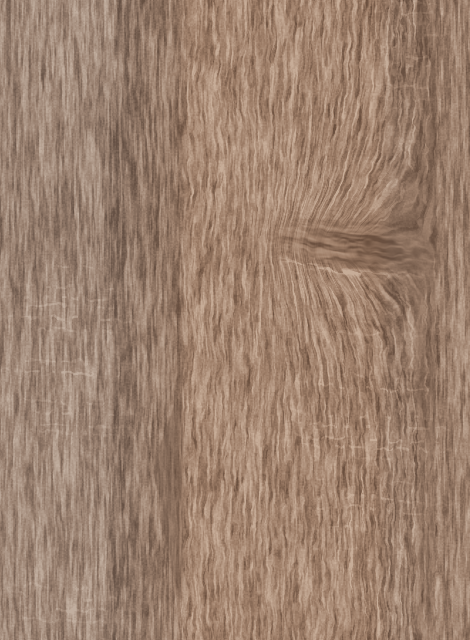
Give the GLSL for this texture, as a Shadertoy shader.

```glsl
// Weathered oak planks: fine upright grain that bends around a knot on the right.
// Staggered strand noise gives crisp fibres and pores; masks add plank tones, dark
// heartwood and pale broken saw marks. Lengths are in canvas heights.

const vec3 DARK_WOOD  = vec3(0.41, 0.315, 0.255);
const vec3 MID_WOOD   = vec3(0.612, 0.497, 0.418);
const vec3 PALE_WOOD  = vec3(0.77, 0.678, 0.605);
const vec3 GREY_CAST  = vec3(-0.012, 0.005, 0.018);
const vec3 WARM_CAST  = vec3(0.010, -0.001, -0.009);
const vec2 KNOT       = vec2(0.555, 0.615);
const float SEAM_LEFT = 0.182;
const float SEAM_MID  = 0.286;
const float SEAM_RIGHT = 0.685;

float hash(vec2 p) {
    vec3 q = fract(p.xyx * 0.1031);
    q += dot(q, q.yzx + 33.33);
    return fract((q.x + q.y) * q.z);
}

// Value noise, centred on zero
float noise(vec2 p) {
    vec2 i = floor(p), f = fract(p);
    f = f * f * (3.0 - 2.0 * f);
    float low  = mix(hash(i), hash(i + vec2(1, 0)), f.x);
    float high = mix(hash(i + vec2(0, 1)), hash(i + vec2(1, 1)), f.x);
    return mix(low, high, f.y) - 0.5;
}

// One column of noise with its own vertical offset
float strand(float column, float y) {
    y += 9.0 * hash(vec2(column, 1.7));
    float i = floor(y), f = fract(y);
    return mix(hash(vec2(column, i)), hash(vec2(column, i + 1.0)), f * f * (3.0 - 2.0 * f));
}

// Staggered strands side by side, centred on zero
float strands(vec2 p) {
    float i = floor(p.x), f = fract(p.x);
    return mix(strand(i, p.y), strand(i + 1.0, p.y), smoothstep(0.1, 0.9, f)) - 0.5;
}

float band(float x, float from, float to, float soft) {
    return smoothstep(from - soft, from + soft, x) * (1.0 - smoothstep(to - soft, to + soft, x));
}

float blob(vec2 p, vec2 centre, vec2 radius) {
    vec2 d = (p - centre) / radius;
    return exp(-dot(d, d));
}

// Sideways grain coordinate: constant along a fibre
float grainCoord(vec2 p, float wavy) {
    float dy = p.y - KNOT.y;
    float pull = 0.115 * exp(-sqrt(dy * dy + 0.0006) / 0.085);
    float reach = smoothstep(0.38, 0.53, p.x) * (1.0 - smoothstep(0.56, 0.70, p.x));
    float wobble = 0.006 * noise(p * vec2(9.0, 7.0)) + 0.0034 * noise(p * vec2(40.0, 30.0))
                 + 0.0018 * noise(p * vec2(150.0, 110.0));
    return p.x + pull * reach + wobble * mix(0.4, 1.4, wavy);
}

// Fine fibres: crisp pale threads, hairs, faint broad bands
float fibres(vec2 g) {
    float threads = smoothstep(-0.22, 0.24, strands(g * vec2(255.0, 17.0))) - 0.5;
    float hairs = strands(g * vec2(400.0, 60.0) + 17.0);
    float bands = noise(g * vec2(90.0, 7.0) + 41.0);
    return 0.30 * threads + 0.42 * hairs + 0.17 * bands;
}

// Short dark pores, leaning slightly
float flecks(vec2 g) {
    vec2 q = vec2(g.x - 0.12 * g.y, g.y);
    float large = smoothstep(0.19, 0.27, strands(q * vec2(125.0, 25.0) + 9.0));
    float small = smoothstep(0.18, 0.28, strands(q * vec2(220.0, 55.0) + 5.0));
    return large + 0.8 * small;
}

// Thin pale jagged lines that follow the grain
float growthLines(vec2 g) {
    float s = g.x * 50.0 + 0.5 * noise(g * vec2(12.0, 5.0)) + 0.25 * noise(g * vec2(60.0, 90.0));
    float line = 1.0 - smoothstep(0.03, 0.09, abs(fract(s) - 0.5));
    return line * smoothstep(-0.20, -0.02, noise(vec2(floor(s) * 5.7, g.y * 36.0)));
}

// Rows of short broken pale scratches across the grain
float sawMarks(vec2 p) {
    float s = (p.y + 0.05 * p.x) * 62.0 + 0.6 * noise(p * vec2(16.0, 5.0))
            + 0.5 * noise(p * vec2(120.0, 70.0));
    float row = floor(s);
    float offset = 0.5 + 0.3 * (hash(vec2(row, 3.0)) - 0.5);
    float line = 1.0 - smoothstep(0.05, 0.17, abs(fract(s) - offset));
    float breaks = smoothstep(-0.04, 0.08, noise(vec2(p.x * 120.0, row * 7.3))
                 + 0.5 * noise(vec2(p.x * 25.0, row * 3.1)));
    return line * breaks * smoothstep(0.1, 0.6, hash(vec2(row, 8.0)));
}

float sawArea(vec2 p) {
    return blob(p, vec2(0.115, 0.45), vec2(0.090, 0.14))
         + blob(p, vec2(0.575, 0.32), vec2(0.110, 0.18))
         + 0.6 * blob(p, vec2(0.64, 0.92), vec2(0.06, 0.13))
         + 0.7 * blob(p, vec2(0.10, 0.06), vec2(0.09, 0.05));
}

// Dark tapering wedge beside the middle seam
float wedge(vec2 p) {
    float width = 0.046 * smoothstep(0.01, 0.29, p.y) * (1.0 - smoothstep(0.24, 0.42, p.y));
    width += 0.010 * noise(vec2(p.y * 28.0, 6.0));
    return band(p.x, SEAM_MID - width, SEAM_MID, 0.002) * smoothstep(0.004, 0.015, width);
}

float plankTone(float x) {
    float tone = mix(0.50, 0.57, band(x, 0.05, 0.17, 0.03));
    tone = mix(tone, 0.41, smoothstep(SEAM_LEFT - 0.010, SEAM_LEFT + 0.004, x));
    tone = mix(tone, 0.61, smoothstep(SEAM_MID - 0.003, SEAM_MID + 0.004, x));
    return mix(tone, 0.50, smoothstep(0.42, 0.66, x));
}

void mainImage(out vec4 fragColor, in vec2 fragCoord) {
    vec2 p = fragCoord / iResolution.y;
    float middle = band(p.x, SEAM_MID, SEAM_RIGHT, 0.006);
    vec2 g = vec2(grainCoord(p, middle), p.y);
    float seamX = p.x + 0.010 * noise(vec2(p.y * 7.0, 2.0)) + 0.003 * noise(vec2(p.y * 60.0, 4.0));

    // Planks and their grain
    float tone = plankTone(seamX) + 0.09 * noise(p * vec2(5.0, 3.0) + 3.0) + 0.04;
    tone += fibres(g) - flecks(g) * mix(0.07, 0.19, middle);
    tone += 0.20 * noise(p * 450.0);
    tone += 0.24 * growthLines(g) * middle * smoothstep(0.45, 0.56, p.x);

    // Dark seam, wedge and heartwood strip
    tone -= 0.22 * blob(vec2(seamX, 0.0), vec2(SEAM_LEFT, 0.0), vec2(0.003, 1.0));
    float heart = smoothstep(0.645, 0.662, g.x) * (1.0 - smoothstep(0.682, 0.686, seamX));
    float shade = max(0.75 * heart, wedge(p));
    tone = mix(tone, 0.22 + 0.5 * (tone - 0.4), 0.8 * shade);

    // Knot with ragged streaks lying across the grain
    vec2 k = vec2(p.x, p.y + 0.10 * (p.x - KNOT.x) + 0.010 * noise(p * 20.0) + 0.005 * noise(p * 80.0));
    float knot = min(1.0, 1.5 * blob(k, KNOT, vec2(0.105, 0.033))) * middle;
    float streaks = smoothstep(-0.2, 0.3, noise(k * vec2(18.0, 150.0))) - 0.45;
    streaks = 0.34 * streaks + 0.55 * noise(k * vec2(80.0, 320.0));
    tone = mix(tone, 0.28 + streaks, 0.9 * knot);
    float scar = blob(k, vec2(0.54, 0.577), vec2(0.095, 0.005));
    tone += 0.55 * scar * smoothstep(-0.12, 0.10, noise(k * vec2(70.0, 260.0))) * middle;

    tone += 0.28 * sawMarks(p) * min(1.0, 1.2 * sawArea(p));

    // Tone to wood colour: greyer on the left plank, warmer in the middle
    vec3 color = mix(DARK_WOOD, MID_WOOD, clamp(tone * 2.0, 0.0, 1.0));
    color = mix(color, PALE_WOOD, clamp(tone * 2.0 - 1.0, 0.0, 1.0));
    color += GREY_CAST * (1.0 - smoothstep(0.15, 0.30, p.x));
    color += WARM_CAST * band(p.x, SEAM_MID, 0.60, 0.02);
    fragColor = vec4(color, 1.0);
}
```
